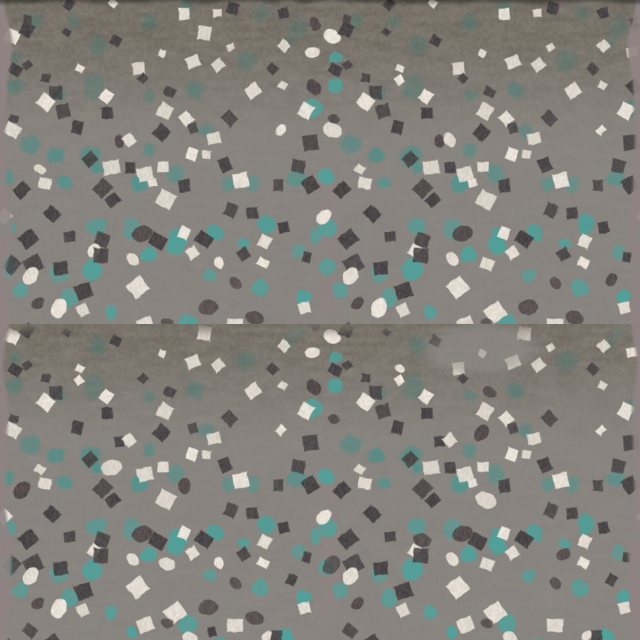
A WebGL 2 fragment shader for this pattern:

```glsl
#version 300 es
precision highp float;
// Terrazzo: cream and charcoal paper chips over soft teal blots on warm grey.
// Two by two repeats; chips come from jittered hashed cells, and the ground
// goes from stained and blurred at the top of a repeat to clean at its foot.
uniform vec2 u_resolution;
out vec4 outColor;

const vec2 PERIOD = vec2(0.5, 0.469);   // repeat of the chip layout
const float SEAM_X = 0.505;             // upright join between repeats
const float SEAM_Y = 0.506;             // level join, measured from the top
const float CHIP_COLS = 13.0;
const float BLOT_COLS = 8.0;
const float CREAM_SHARE = 0.29;
const float DARK_SHARE = 0.32;
const float BLOT_SHARE = 0.76;
const vec2 CHIP_HALF = vec2(0.0062, 0.0122);   // smallest, largest
const vec2 BLOT_RADIUS = vec2(0.008, 0.0165);
const float REPEAT_CHANGE = 0.07;       // chips that differ between repeats

const vec3 GREY = vec3(0.535, 0.518, 0.498);
const vec3 STAIN = vec3(0.470, 0.447, 0.412);
const vec3 MAUVE = vec3(0.555, 0.515, 0.510);
const vec3 CREAM = vec3(0.920, 0.890, 0.850);
const vec3 CHARCOAL = vec3(0.285, 0.270, 0.275);
const vec3 UMBER = vec3(0.330, 0.290, 0.295);
const vec3 TEAL = vec3(0.310, 0.635, 0.610);
const vec3 DEEP_TEAL = vec3(0.270, 0.470, 0.440);
const vec3 RUST = vec3(0.620, 0.470, 0.330);

float hash(vec2 p) {
    return fract(sin(dot(p, vec2(12.9898, 78.233))) * 43758.5);
}

float noise(vec2 p) {
    vec2 i = floor(p), f = fract(p);
    f = f * f * (3.0 - 2.0 * f);
    return mix(mix(hash(i), hash(i + vec2(1, 0)), f.x),
               mix(hash(i + vec2(0, 1)), hash(i + vec2(1, 1)), f.x), f.y);
}

vec2 wobble(vec2 p, float scale) {
    return vec2(noise(p * scale), noise(p * scale + 37.0)) - 0.5;
}

// Wraps a cell across so that every repeat shares its random values.
vec2 cellKey(vec2 cell, float cols) {
    return vec2(mod(cell.x, cols), cell.y);
}

vec2 cellCentre(vec2 cell, vec2 key, float size) {
    vec2 jitter = vec2(hash(key + 3.1), hash(key + 7.7)) - 0.5;
    return (cell + 0.5 + 0.85 * jitter) * size;
}

vec3 drawBlots(vec3 col, vec2 q, float fade, float aa) {
    float size = PERIOD.x / BLOT_COLS;
    vec2 w = q + wobble(q, 90.0) * 0.006;
    for (int k = 0; k < 9; k++) {
        vec2 cell = floor(q / size) + vec2(k % 3 - 1, k / 3 - 1);
        vec2 key = cellKey(cell, BLOT_COLS) + 61.0;
        if (hash(key) > BLOT_SHARE) continue;
        vec2 c = cellCentre(cell, key, size);
        float clean = smoothstep(0.05, 0.42, c.y);
        if (abs(c.x - SEAM_X) < 0.025) clean = 1.0;
        float r = mix(BLOT_RADIUS.x, BLOT_RADIUS.y, hash(key + 1.3));
        float d = length((w - c) * vec2(1.0, mix(0.8, 1.2, hash(key + 2.9)))) - r;
        float soft = mix(0.006, 0.0012, clean) + aa;
        float alpha = mix(0.5, 0.95, clean) * mix(0.6, 1.0, hash(key + 5.3));
        col = mix(col, mix(DEEP_TEAL, TEAL, clean),
                  alpha * fade * (1.0 - smoothstep(-soft, soft, d)));
    }
    return col;
}

vec3 drawChips(vec3 col, vec2 q, float row, float fade, float aa) {
    float size = PERIOD.x / CHIP_COLS;
    vec2 w = q + wobble(q, 150.0) * 0.0022;
    float grain = noise(q * vec2(420.0, 260.0)) - 0.5;
    for (int k = 0; k < 9; k++) {
        vec2 cell = floor(q / size) + vec2(k % 3 - 1, k / 3 - 1);
        vec2 key = cellKey(cell, CHIP_COLS);
        float kind = hash(key + 0.5);
        if (kind > CREAM_SHARE + DARK_SHARE) continue;
        vec2 c = cellCentre(cell, key, size);
        vec2 repeatId = vec2(floor(cell.x / CHIP_COLS), row);
        float change = hash(key + repeatId * 17.3 + 9.1);
        if (change < REPEAT_CHANGE * 0.4) continue;
        // Chips turn to pebbles at the foot of a repeat and along the join.
        bool pebble = change < REPEAT_CHANGE || abs(c.x - SEAM_X) < 0.018
            || hash(key + 4.7) < 0.5 * smoothstep(0.36, 0.45, c.y);
        float h = mix(CHIP_HALF.x, CHIP_HALF.y, hash(key + 1.9));
        h *= mix(0.88, 1.15, smoothstep(0.0, 0.45, c.y));
        float a = 6.2832 * hash(key + 6.1);
        vec2 v = mat2(cos(a), -sin(a), sin(a), cos(a)) * (w - c);
        vec2 e = abs(v) - h * vec2(1.0, mix(0.8, 1.0, hash(key + 8.3)));
        float d = pebble ? length(v * vec2(0.85, 1.15)) - h * 1.1 : max(e.x, e.y);
        vec3 ink = kind < CREAM_SHARE ? CREAM : (pebble ? UMBER : CHARCOAL);
        float alpha = fade * mix(0.82, 1.0, hash(key + 2.3));
        float soft = 0.0007 + aa;
        col = mix(col, ink + grain * 0.07, alpha * (1.0 - smoothstep(-soft, soft, d)));
    }
    return col;
}

void main() {
    vec2 p = gl_FragCoord.xy / u_resolution;
    p.y = 1.0 - p.y;
    float aa = 0.6 / min(u_resolution.x, u_resolution.y);
    float row = step(SEAM_Y, p.y);
    vec2 q = p - vec2(0.0, row * PERIOD.y);

    // Ground: stain, streaks and a cleaned patch on the level join
    float patchy = 1.0 - smoothstep(0.6, 1.1, length((p - vec2(0.75, 0.545)) / vec2(0.1, 0.045)));
    float stain = (1.0 - smoothstep(0.03, 0.24, q.y)) * (1.0 - patchy);
    float streaks = noise(p * vec2(35.0, 130.0)) + noise(p * 230.0) - 1.0;
    vec3 col = mix(GREY, STAIN, stain) + streaks * mix(0.012, 0.045, stain);

    // Mauve strips at the sides and down the upright join
    float sway = (noise(vec2(p.y * 14.0, 4.0)) - 0.5) * 0.016;
    float side = 1.0 - smoothstep(0.008, 0.016, min(p.x, 1.0 - p.x) + sway);
    float join = (1.0 - smoothstep(0.008, 0.022, abs(p.x - SEAM_X - 0.007 + sway)))
               * smoothstep(0.2, 0.35, q.y);
    col = mix(col, MAUVE, max(side, join * 0.7));

    // Rust specks
    vec2 speckCell = floor(q * 100.0);
    float speck = step(0.975, hash(cellKey(speckCell, 50.0) + 23.0));
    float dotDist = length(fract(q * 100.0) - 0.5) / 100.0;
    col = mix(col, RUST, 0.45 * speck * (1.0 - smoothstep(0.0008, 0.0016 + aa, dotDist)));

    // Scattered pieces, worn away past the level join and at the sides
    float fade = mix(1.0, smoothstep(-0.005, 0.025, p.y - SEAM_Y), row);
    fade *= (1.0 - 0.9 * side) * (1.0 - 0.5 * patchy);
    col = drawBlots(col, q, fade, aa);
    col = drawChips(col, q, row, fade, aa);
    col *= mix(0.6, 1.0, smoothstep(0.0, 0.012, p.y + 0.006 * noise(p * 40.0)));
    outColor = vec4(col, 1.0);
}
```
